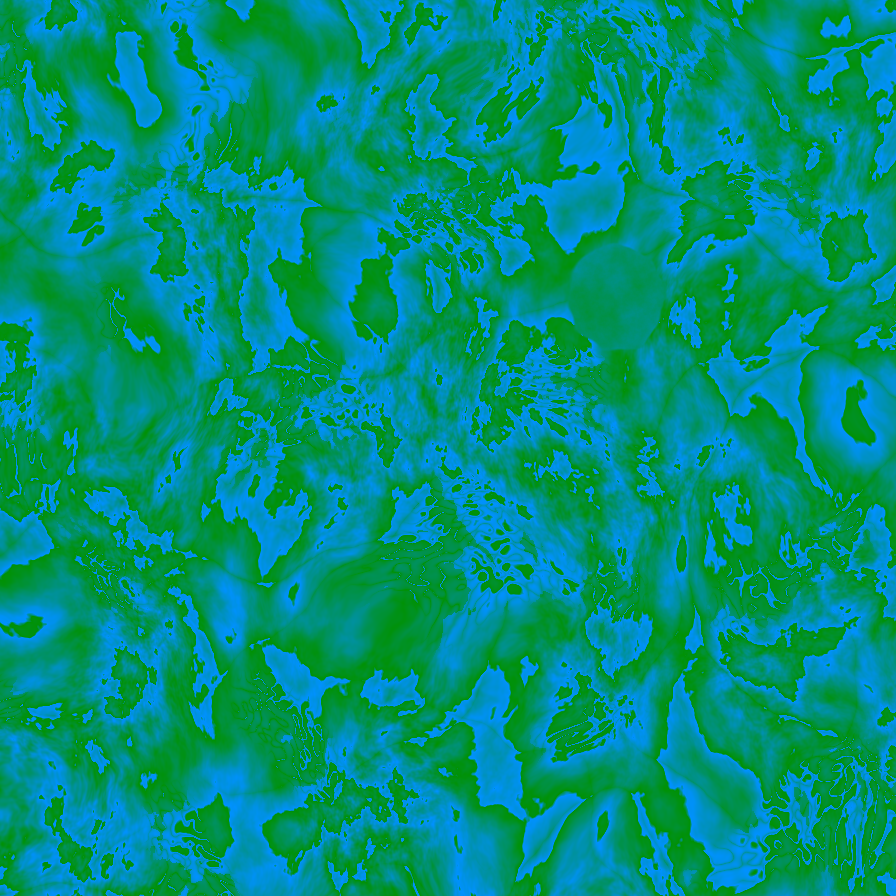
Reproduce this texture procedurally as a three.js fragment shader.

```glsl
// Mineral-like marbling: a rough, gently warped height field is wrapped with
// fract() into the blue channel, so smooth green-to-blue ramps end in jagged
// edges. Thin veins, patches of maze-like cracks and a smooth stone vary it.

#define BASE_FREQ 7.0
#define HEIGHT 1.45
#define WARP 0.06
#define GAIN_SMOOTH 0.5
#define GAIN_ROUGH 0.68
#define VEIN_DEPTH 0.4
#define CRACK_FREQ 70.0
#define CRACK_DEPTH 0.38
#define EDGE_WIDTH 0.05
#define GREEN_LEVEL 0.57
#define BLUE_RANGE vec2(0.02, 1.0)
#define BLUE_CURVE 1.1

varying vec2 vUv;

vec2 hash2(vec2 p) {
  vec3 h = fract(vec3(p.xyx) * vec3(0.1031, 0.1030, 0.0973));
  h += dot(h, h.yzx + 33.33);
  return fract((h.xx + h.yz) * h.zy);
}

// Dot product of the corner's random unit gradient with the offset to it.
float corner(vec2 cell, vec2 offset) {
  vec2 g = hash2(cell + 57.0) - 0.5;
  return dot(g / (length(g) + 0.001), offset);
}

float noise(vec2 p) {
  vec2 i = floor(p), f = p - i;
  vec2 u = f * f * f * (f * (f * 6.0 - 15.0) + 10.0);
  vec2 e = vec2(1.0, 0.0);
  return mix(mix(corner(i, f), corner(i + e, f - e), u.x),
             mix(corner(i + e.yx, f - e.yx), corner(i + e.xx, f - e.xx), u.x), u.y);
}

// Fractal sum; each octave is turned to hide the lattice.
float fbm(vec2 p, float gain) {
  float sum = 0.0, amp = 1.0;
  for (int i = 0; i < 6; i++) {
    sum += amp * noise(p);
    p = mat2(1.6, 1.2, -1.2, 1.6) * p + 17.3;
    amp *= gain;
  }
  return sum;
}

// Thin line along the zero crossing of a noise.
float vein(vec2 p, float width) {
  return exp(-abs(noise(p)) / width);
}

float heightField(vec2 uv) {
  vec2 bend = vec2(fbm(uv * 4.0 + 11.0, 0.4), fbm(uv * 4.0 + 41.0, 0.4));
  vec2 p = uv + WARP * bend;

  // Marbling, slightly stretched upwards, with patches of rougher grain.
  float rough = smoothstep(-0.3, 0.25, noise(uv * 5.0 + 71.0));
  float gain = mix(GAIN_SMOOTH, GAIN_ROUGH, rough);
  float h = 0.45 + HEIGHT * fbm(p * vec2(1.2, 0.85) * BASE_FREQ + 5.0, gain);

  // Dark veins.
  h -= VEIN_DEPTH * vein(p * 2.6 + 23.0, 0.012);
  h -= 0.6 * VEIN_DEPTH * vein(p * 4.2 + 87.0, 0.016);

  // Maze-like cracks: pull patches towards the wrap level, then cut lines.
  float patchy = smoothstep(0.12, 0.3, noise(p * 7.0 + 31.0));
  h -= 0.4 * patchy * (h - floor(h + 0.5));
  h += CRACK_DEPTH * patchy * (0.4 - vein(uv * CRACK_FREQ + 6.0 * bend, 0.1));

  // One smooth stone with a soft inner gradient and a ragged rim.
  vec2 d = uv - vec2(0.69, 0.665);
  float rim = length(d) + 0.008 * noise(uv * 40.0) + 0.02 * bend.x;
  float inside = 1.0 - smoothstep(0.058, 0.062, rim);
  float dome = 0.2 + 5.0 * rim + 0.25 * fbm(uv * 18.0, 0.6);
  return mix(h, floor(h) + dome, inside);
}

// Sawtooth whose drop is a short ramp instead of a jump.
float softWrap(float h) {
  float s = fract(h);
  return min(s / (1.0 - EDGE_WIDTH), (1.0 - s) / EDGE_WIDTH);
}

void main() {
  float level = pow(softWrap(heightField(vUv)), BLUE_CURVE);
  float blue = mix(BLUE_RANGE.x, BLUE_RANGE.y, level);
  gl_FragColor = vec4(0.0, GREEN_LEVEL, blue, 1.0);
}
```
